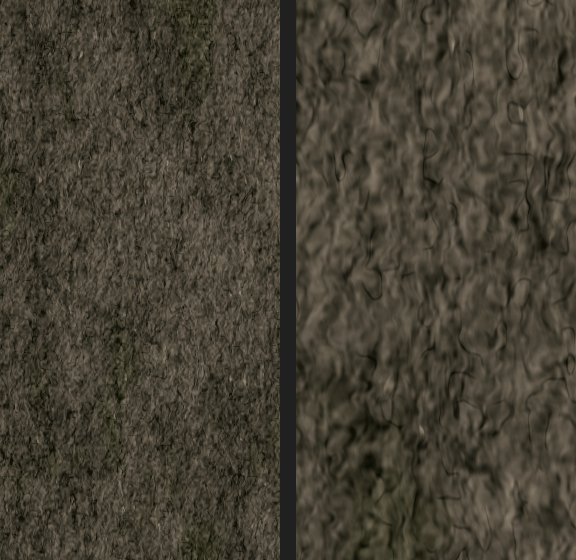
Left: the whole. Right: its middle third, enlarged.
Give the GLSL for this texture, as a WebGL 2 fragment shader.

```glsl
#version 300 es
precision highp float;
// Weathered tree bark: short rough fibres, broken cracks, faint moss and pale chips.

uniform vec2 u_resolution;
out vec4 fragColor;

float hash(vec2 p) {
  return fract(sin(dot(p, vec2(127.1, 311.7))) * 43758.5453);
}

float noise(vec2 p) {
  vec2 i = floor(p), f = fract(p);
  f = f * f * (3.0 - 2.0 * f);
  return mix(mix(hash(i), hash(i + vec2(1, 0)), f.x),
             mix(hash(i + vec2(0, 1)), hash(i + vec2(1, 1)), f.x), f.y);
}

float fbm(vec2 p) {
  float sum = 0.0, weight = 0.533;
  for (int i = 0; i < 4; i++) {
    sum += weight * noise(p);
    p = p * 2.03 + vec2(17.3, 9.1);
    weight *= 0.5;
  }
  return sum;
}

// Height of the fibrous plates, stretched along the trunk
float barkHeight(vec2 p) {
  return fbm(p * vec2(60.0, 25.0));
}

// Thin, broken lines along the mid level of stretched noise
float cracks(vec2 p, vec2 scale) {
  float line = 1.0 - smoothstep(0.0, 0.11, abs(noise(p * scale) - 0.5));
  return line * smoothstep(0.45, 0.7, noise(p * scale * 0.7 + 31.7));
}

// Sparse upright slivers, one candidate in each cell
float slivers(vec2 p, vec2 scale, float share, float seed) {
  vec2 cell = floor(p * scale);
  vec2 centre = 0.3 + 0.4 * vec2(hash(cell + seed), hash(cell + seed + 5.3));
  vec2 d = fract(p * scale) - centre;
  d.x += 0.35 * d.y * (hash(cell + seed + 2.9) - 0.3);
  float size = 0.12 + 0.16 * hash(cell + seed + 8.1);
  float shape = 1.0 - smoothstep(0.5, 1.0, length(d * vec2(1.6, 1.0)) / size);
  return shape * step(hash(cell + seed + 11.7), share);
}

void main() {
  vec2 p = gl_FragCoord.xy / u_resolution.x;

  // Lean the fibres a little and roughen their edges
  vec2 q = p;
  q.x += 0.020 * (noise(p * vec2(9.0, 6.0)) - 0.5);
  q.x += 0.010 * (noise(p * vec2(30.0, 26.0) + 4.7) - 0.5);
  q.x += 0.006 * (noise(p * vec2(80.0, 70.0) + 1.9) - 0.5);
  q.y += 0.012 * (noise(p * vec2(32.0, 14.0) + 8.2) - 0.5);

  // Broad light and dark areas, fibre height and side lighting
  float area = fbm(q * vec2(9.0, 3.2) + 2.6);
  float height = barkHeight(q);
  float relief = height - barkHeight(q + vec2(0.004, -0.005));
  float speckle = noise(q * vec2(170.0, 95.0));

  float tone = 0.285 + 0.21 * (area - 0.5) + 0.20 * (height - 0.5);
  tone += 0.32 * relief + 0.18 * (speckle - 0.5);

  // Cracks of two sizes
  tone -= 0.10 * cracks(q, vec2(42.0, 15.0));
  tone -= 0.10 * cracks(q + 5.1, vec2(75.0, 34.0));

  // Pale chips and dark hollows
  tone += 0.14 * slivers(q, vec2(26.0, 13.0), 0.08, 3.0) * (0.5 + speckle);
  tone -= 0.12 * slivers(q, vec2(18.0, 10.0), 0.05, 41.0);
  tone = clamp(tone, 0.06, 0.6);

  // Warm brown grey, turning slightly green where moss holds in the shade
  vec3 colour = tone * vec3(1.0, 0.9, 0.833) + vec3(0.0, 0.005, -0.025);
  float moss = smoothstep(0.45, 0.7, fbm(q * vec2(7.0, 3.0) + 23.0));
  moss *= 1.0 - smoothstep(0.38, 0.6, area);
  colour += moss * vec3(-0.010, 0.0, -0.020);

  fragColor = vec4(max(colour, 0.0), 1.0);
}
```
